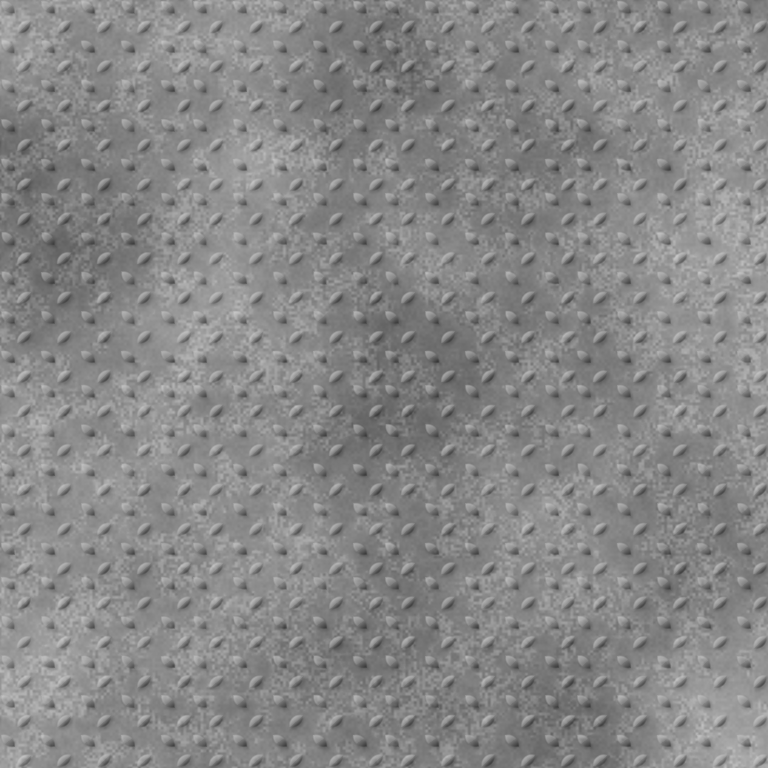
A three.js fragment shader for this texture:

```glsl
// Worn grey steel tread plate: two slanted sets of raised lens studs on mottled metal.
varying vec2 vUv;

// Layout, in units of one tile, with y running down
const float TILES = 4.0;                          // tiles across and down
const float STUDS = 5.0;                          // studs per tile side
const vec2 STUD_STEP = vec2(0.2083, 0.2052);      // the last gap in a tile is narrower
const vec2 RISING_START = vec2(0.125, 0.1400);
const vec2 FALLING_START = vec2(0.0417, 0.0375);
const float RISING_ANGLE = -0.72;
const float FALLING_ANGLE = 0.74;
const vec2 STUD_HALF = vec2(0.045, 0.0235);       // half length, half width
const float EDGE_SOFTNESS = 0.006;
const float ANGLE_JITTER = 0.14;

// Lighting
const vec2 LIGHT = vec2(-0.68, -0.73);
const float HIGHLIGHT = 0.17;
const float SHADE = 0.27;
const vec2 SHADOW_OFFSET = vec2(0.009, 0.011);
const float SHADOW_SOFTNESS = 0.016;
const float SHADOW_DEPTH = 0.09;

// Metal
const vec3 STEEL = vec3(0.525);
const float CLOUD_SCALE = 4.5;
const float CLOUD_DEPTH = 0.36;
const float PATCH_SCALE = 38.0;
const float PATCH_DEPTH = 0.13;
const float GRAIN_SCALE = 270.0;
const float GRAIN_DEPTH = 0.16;

float hash(vec2 p) {
  vec3 q = fract(vec3(p.xyx) * 0.1031);
  q += dot(q, q.yzx + 33.33);
  return fract((q.x + q.y) * q.z);
}

float noise(vec2 p) {
  vec2 i = floor(p);
  vec2 f = fract(p);
  f = f * f * (3.0 - 2.0 * f);
  float top = mix(hash(i), hash(i + vec2(1.0, 0.0)), f.x);
  float bottom = mix(hash(i + vec2(0.0, 1.0)), hash(i + 1.0), f.x);
  return mix(top, bottom, f.y);
}

float fbm(vec2 p) {
  float sum = 0.0;
  float amplitude = 0.5;
  for (int i = 0; i < 5; i++) {
    sum += amplitude * noise(p);
    p = mat2(1.6, 1.2, -1.2, 1.6) * p + 17.3;
    amplitude *= 0.5;
  }
  return sum / 0.96875;
}

mat2 rotation(float a) {
  return mat2(cos(a), sin(a), -sin(a), cos(a));
}

// Signed distance to a pointed lens lying along x
float lens(vec2 p) {
  float d = (STUD_HALF.x * STUD_HALF.x - STUD_HALF.y * STUD_HALF.y) / (2.0 * STUD_HALF.y);
  return length(vec2(p.x, abs(p.y) + d)) - d - STUD_HALF.y;
}

// Adds one set of studs, with cast shadow and domed shading, to the tone
float addStuds(float tone, vec2 tile, vec2 start, float angle) {
  vec2 t = fract(tile - start + 0.5 * STUD_STEP);
  vec2 id = min(floor(t / STUD_STEP), STUDS - 1.0);
  vec2 local = t - (id + 0.5) * STUD_STEP;
  float variation = hash(id + start * 100.0) - 0.5;
  mat2 turn = rotation(angle + ANGLE_JITTER * variation);

  // Multiplying from the left applies the inverse turn
  vec2 p = local * turn;
  float shadow = lens((local - SHADOW_OFFSET) * turn);
  tone -= SHADOW_DEPTH * (1.0 - smoothstep(-SHADOW_SOFTNESS, SHADOW_SOFTNESS, shadow));

  vec2 slope = turn * (p / STUD_HALF);
  float facing = clamp(dot(slope, LIGHT) + 0.15 + 0.2 * variation, -1.0, 1.0);
  float relief = facing > 0.0 ? HIGHLIGHT * sqrt(facing) : SHADE * facing;
  float cover = 1.0 - smoothstep(-EDGE_SOFTNESS, EDGE_SOFTNESS, lens(p));
  return mix(tone, mix(tone, STEEL.r, 0.5) + relief, cover);
}

void main() {
  vec2 uv = vec2(vUv.x, 1.0 - vUv.y);

  // Broad clouds, worn patches and fine grain
  float clouds = fbm(uv * CLOUD_SCALE + 3.7) - 0.5;
  float patches = fbm(uv * PATCH_SCALE + 41.0);
  float grain = noise(uv * GRAIN_SCALE) - 0.45;
  float roughness = 0.25 + 0.75 * smoothstep(0.42, 0.58, patches);
  float tone = CLOUD_DEPTH * clouds + PATCH_DEPTH * (patches - 0.5);
  tone += STEEL.r + GRAIN_DEPTH * grain * roughness;

  // Raised studs
  vec2 tile = uv * TILES;
  tone = addStuds(tone, tile, RISING_START, RISING_ANGLE);
  tone = addStuds(tone, tile, FALLING_START, FALLING_ANGLE);

  gl_FragColor = vec4(STEEL * (tone / STEEL.r), 1.0);
}
```
